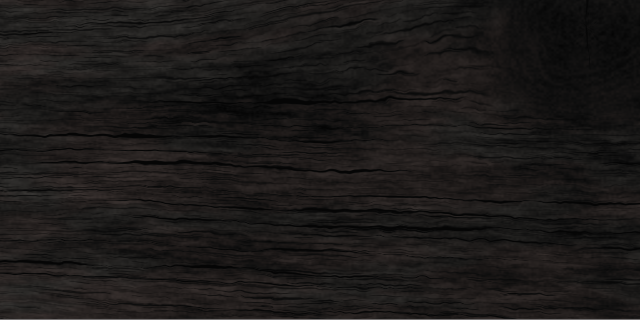
This texture is drawn by a WebGL 2 fragment shader. Its source:

```glsl
#version 300 es
precision highp float;
// Dark weathered timber: stretched noise fibres and short tapered dashes
// follow a bent grain field, thin broken splits run along it, and a smooth
// ringed knot sits in the upper right corner above a pale lower rim.

uniform vec2 u_resolution;
out vec4 fragColor;

float hash(vec2 p) {
  vec3 q = fract(vec3(p.xyx) * 0.1031);
  q += dot(q, q.yzx + 33.33);
  return fract((q.x + q.y) * q.z);
}

float noise(vec2 p) {
  vec2 i = floor(p), f = fract(p);
  f = f * f * (3.0 - 2.0 * f);
  return mix(mix(hash(i), hash(i + vec2(1, 0)), f.x),
             mix(hash(i + vec2(0, 1)), hash(i + vec2(1, 1)), f.x), f.y);
}

float fbm(vec2 p) {
  float sum = 0.0, amp = 0.5;
  for (int i = 0; i < 4; i++) {
    sum += amp * noise(p);
    p = p * 2.03 + 17.3;
    amp *= 0.5;
  }
  return sum / 0.9375;
}

// Tapered, ragged split along the grain that thins out in places.
float split(vec2 g, vec2 center, float halfLength, float width, float px) {
  float t = (g.x - center.x) / halfLength;
  float taper = max(0.0, 1.0 - t * t);
  float seed = center.y * 91.0;
  float waver = 0.012 * (noise(vec2(g.x * 3.0, seed)) - 0.5)
              + 0.004 * (noise(vec2(g.x * 22.0, seed + 5.0)) - 0.5);
  float w = width * taper * (1.7 * noise(vec2(g.x * 9.0, seed + 9.0)) - 0.05);
  float d = abs(g.y - center.y - waver);
  return (1.0 - smoothstep(w - px, w + px, d)) * smoothstep(0.0, 0.2, taper);
}

// Rows of short dark dashes, each a thin lens of random length and depth.
float dashes(vec2 g, vec2 cells, float width, float px) {
  float row = floor(g.y * cells.y);
  float across = fract(g.y * cells.y);
  float along = g.x * cells.x + 7.0 * hash(vec2(row, 51.0));
  float dark = 0.0;
  for (int i = -1; i <= 1; i++) {
    vec2 id = vec2(floor(along) + float(i), row + 60.0);
    float t = (along - id.x - hash(id)) / (0.25 + 0.65 * hash(id + 31.0));
    float taper = max(0.0, 1.0 - t * t);
    float d = abs(across - 0.25 - 0.5 * hash(id + 77.0)) / cells.y;
    float w = width * taper;
    float lens = 1.0 - smoothstep(w - px, w + px, d);
    dark = max(dark, lens * smoothstep(0.0, 0.5, taper) * hash(id + 113.0));
  }
  return dark;
}

void main() {
  vec2 p = gl_FragCoord.xy / u_resolution.y;
  float px = 0.7 / u_resolution.y;

  // Grain rises toward the knot above and sinks to the right below
  float rise = 0.14 * smoothstep(0.4, 1.5, p.x) * smoothstep(0.6, 1.02, p.y);
  float sink = 0.045 * p.x * (1.0 - p.y);
  float sway = 0.02 * (noise(p * vec2(2.2, 3.0)) - 0.5)
             + 0.008 * (noise(p * vec2(9.0, 14.0)) - 0.5)
             + 0.006 * (noise(p * vec2(28.0, 36.0)) - 0.5)
             + 0.004 * (noise(p * vec2(64.0, 60.0)) - 0.5);
  vec2 g = vec2(p.x, p.y - rise + sink + sway);

  // Knot field
  vec2 d = p - vec2(1.84, 0.91);
  float k = length(d / vec2(0.33, 0.28)) + 0.25 * (fbm(p * 7.0) - 0.5);
  float knot = 1.0 - smoothstep(0.75, 1.2, k);
  float charred = 1.0 - smoothstep(0.85, 1.9, k);

  // Fibres, from broad bands to short flecks
  float bands = fbm(g * vec2(1.6, 15.0)) - 0.5;
  float fibres = fbm(g * vec2(10.0, 62.0) + 7.0) - 0.5;
  float flecks = noise(g * vec2(36.0, 125.0) + 3.0) - 0.5;
  float grit = noise(p * vec2(128.0, 140.0)) - 0.5;
  float wood = 0.104 + 0.08 * bands + 0.1 * fibres + 0.042 * flecks + 0.026 * grit;

  // Faint rings and pores inside the knot
  float angle = atan(d.x, -d.y);
  float rings = sin(k * 62.0 + 4.0 * noise(p * 9.0));
  float pores = noise(vec2(angle * 9.0, k * 34.0)) - 0.5;
  float heart = 0.098 + 0.005 * rings + 0.018 * pores + 0.026 * grit
              + 0.035 * (fbm(p * 12.0) - 0.5);
  float shade = mix(wood, heart, knot);

  // Worn pale patches, charred surroundings and the pale knot edge
  float worn = fbm(p * vec2(2.2, 4.5) + 2.0) - 0.5;
  shade += 0.11 * worn + 0.028 * (1.0 - smoothstep(0.0, 0.8, p.x));
  shade -= 0.03 * charred;
  vec2 edge = (p - vec2(1.55, 0.93)) / vec2(0.03, 0.09);
  shade += 0.07 * exp(-dot(edge, edge)) * fbm(p * vec2(30.0, 18.0));

  // Short checks at three sizes, clustered and fading out in the knot
  float cluster = 0.45 + 0.55 * smoothstep(0.3, 0.65, fbm(g * vec2(2.5, 9.0) + 21.0));
  float fine = max(dashes(g, vec2(3.0, 23.0), 0.0026, px),
               max(0.9 * dashes(g + 3.1, vec2(6.0, 41.0), 0.0019, px),
                   0.8 * dashes(g + 5.7, vec2(12.0, 67.0), 0.0014, px)));
  shade *= 1.0 - 0.85 * fine * cluster * (1.0 - 0.9 * knot);

  // Long splits in jittered rows, then the widest one leading to the knot
  float splits = 0.0;
  for (int i = 0; i < 12; i++) {
    float row = float(i);
    vec2 center = vec2(2.0 * hash(vec2(row, 3.0)),
                       0.07 + 0.05 * row + 0.035 * hash(vec2(row, 8.0)));
    float halfLength = 0.3 + 0.7 * hash(vec2(row, 15.0));
    float size = hash(vec2(row, 21.0));
    splits = max(splits, split(g, center, halfLength, 0.0015 + 0.0045 * size * size, px));
  }
  splits = max(splits, split(g, vec2(0.96, 0.695), 0.52, 0.0055, px));
  splits *= 1.0 - knot;

  // Upright crack through the heart of the knot
  float bow = 0.03 * (noise(vec2(p.y * 16.0, 2.0)) - 0.5);
  float gap = 0.004 * noise(vec2(p.y * 30.0, 6.0));
  float heartCrack = 1.0 - smoothstep(gap - px, gap + px, abs(d.x + bow));
  heartCrack *= smoothstep(0.77, 0.82, p.y);
  shade = mix(shade, 0.018, max(splits, 0.8 * heartCrack));

  // Purplish brown and grey patches in the light, neutral in the dark
  shade = clamp(shade, 0.016, 0.31);
  float warmth = smoothstep(0.35, 0.6, fbm(g * vec2(3.0, 12.0) + 31.0));
  vec3 brown = mix(vec3(1.03, 1.0, 0.96), vec3(1.12, 0.97, 0.93), warmth);
  vec3 color = shade * mix(vec3(1.0), brown, smoothstep(0.04, 0.1, shade));

  // Pale rim along the lower edge
  float rim = 1.0 - smoothstep(0.003, 0.005, p.y);
  fragColor = vec4(mix(color, vec3(0.45, 0.44, 0.44), rim), 1.0);
}
```
